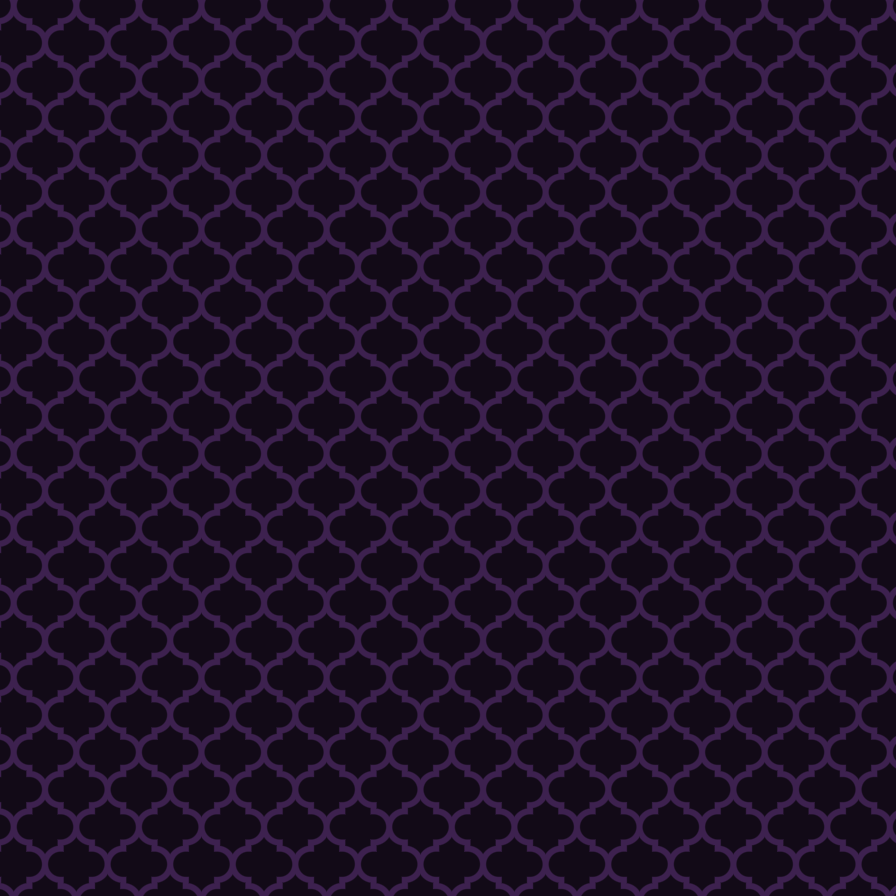
Write a three.js fragment shader that draws this pattern.

```glsl
// Dark plum ground with a purple Moroccan trellis of interlocking quatrefoils.
// Space folds into one quarter of a tile, which holds a single strand:
// two quarter arcs joined by a short upright step, stroked by distance.

varying vec2 vUv;

const vec2 REPEATS = vec2(14.318, 12.0);    // tiles across and up
const vec2 CELL_CENTRE = vec2(0.4693, 0.5771);
const float HALF_STROKE = 0.0034;
const float SOFTNESS = 0.001;
const vec3 GROUND = vec3(0.07, 0.04, 0.09);
const vec3 TRELLIS = vec3(0.24, 0.13, 0.31);

// Repeats the plane by tile, then mirrors it into the upper right quarter.
vec2 foldTile(vec2 p, vec2 tile) {
  return abs(mod(p + 0.5 * tile, tile) - 0.5 * tile);
}

float boxDistance(vec2 p, vec2 halfSize) {
  vec2 d = abs(p) - halfSize;
  return length(max(d, 0.0)) + min(max(d.x, d.y), 0.0);
}

float ringDistance(vec2 p, float radius, float halfWidth) {
  return abs(length(p) - radius) - halfWidth;
}

// Strand through a quarter tile, measured from the middle of its step.
float strandDistance(vec2 p, vec2 tile, float halfWidth) {
  float radius = 0.25 * tile.x;
  float lobeOffset = 0.25 * tile.y;
  float halfStep = lobeOffset - radius;

  // A half turn maps one arc onto the other.
  vec2 turned = p.x < 0.0 ? -p : p;
  float arc = ringDistance(turned + vec2(0.0, lobeOffset), radius, halfWidth);
  float jog = boxDistance(p, vec2(halfWidth, halfStep + halfWidth));
  return min(arc, jog);
}

float coverage(float distanceToEdge, float softness) {
  return 1.0 - smoothstep(-softness, softness, distanceToEdge);
}

void main() {
  vec2 tile = 1.0 / REPEATS;
  vec2 quarter = foldTile(vUv - CELL_CENTRE, tile);
  float strand = strandDistance(quarter - 0.25 * tile, tile, HALF_STROKE);
  vec3 colour = mix(GROUND, TRELLIS, coverage(strand, SOFTNESS));
  gl_FragColor = vec4(colour, 1.0);
}
```
